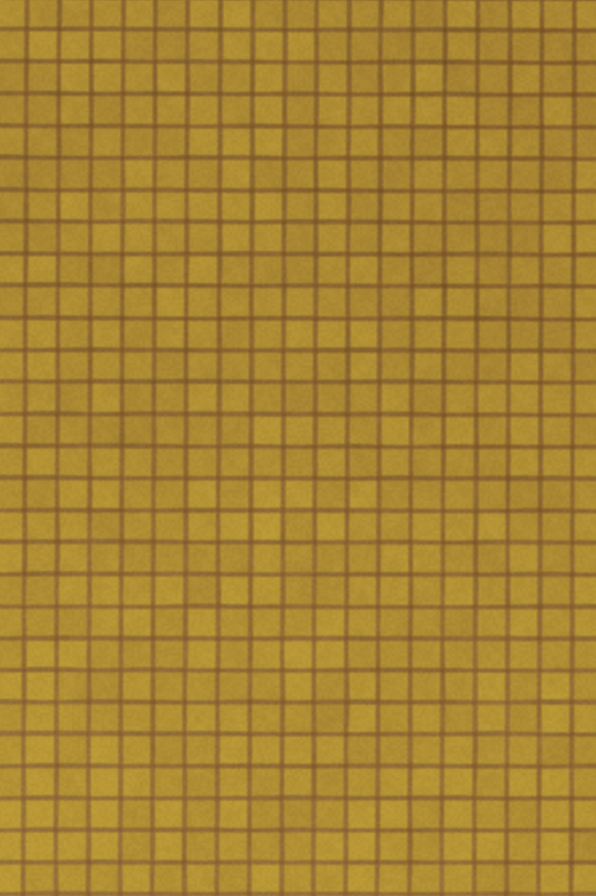
Give the GLSL for this pattern, as a Shadertoy shader.

```glsl
// Small golden mosaic tiles divided by soft brown grout lines.
// A slightly leaning grid is measured by distance to the nearest line; hashed
// tile tints, cloudy shading and fine grain give the worn, uneven surface.

const vec2 PITCH = vec2(0.03596, 0.03576);   // tile spacing, canvas height = 1
const vec2 FIRST_LINE = vec2(0.0260, 0.0019);
const float GROUT_HALF_WIDTH = 0.0027;
const float GROUT_BLUR = 0.0023;

const vec3 GOLD = vec3(0.712, 0.582, 0.206);
const vec3 OCHRE = vec3(0.640, 0.505, 0.192);
const vec3 GROUT_DARK = vec3(0.475, 0.335, 0.150);
const vec3 GROUT_PALE = vec3(0.570, 0.425, 0.225);

float hash(vec2 p) {
    return fract(sin(dot(p, vec2(12.9898, 78.233))) * 43758.5453);
}

float valueNoise(vec2 p) {
    vec2 cell = floor(p);
    vec2 f = fract(p);
    f = f * f * (3.0 - 2.0 * f);
    float low = mix(hash(cell), hash(cell + vec2(1.0, 0.0)), f.x);
    float high = mix(hash(cell + vec2(0.0, 1.0)), hash(cell + vec2(1.0, 1.0)), f.x);
    return mix(low, high, f.y);
}

float cloud(vec2 p) {
    float sum = 0.0;
    float weight = 0.5;
    for (int octave = 0; octave < 3; octave++) {
        sum += weight * valueNoise(p);
        p = p * 2.1 + 17.3;
        weight *= 0.5;
    }
    return sum / 0.875;
}

// Slight lean of the columns and drift of the rows
vec2 leaningGrid(vec2 p) {
    return p - FIRST_LINE - vec2(0.0040 * p.y, -0.0030 * p.x * p.y);
}

// Coverage of the nearest grout line along one axis, with a little misplacement
float groutLine(float position, float pitch, float along, float seed, float blur) {
    float index = floor(position / pitch + 0.5);
    float bend = valueNoise(vec2(along * 18.0, index * 7.0 + seed)) - 0.5;
    float shift = 0.0011 * (hash(vec2(index, seed)) - 0.5) + 0.0010 * bend;
    float d = abs(position - index * pitch - shift);
    float halfWidth = GROUT_HALF_WIDTH + 0.0007 * bend;
    return 1.0 - smoothstep(halfWidth - blur, halfWidth + blur, d);
}

vec3 tileColor(vec2 cell, vec2 p, float shade) {
    float tint = hash(cell + 3.7);
    float blotch = cloud(p * 55.0);
    float age = shade + 0.55 * (tint - 0.5) + 0.50 * (blotch - 0.5);
    return mix(GOLD, OCHRE, clamp(age, -0.2, 1.1));
}

vec3 groutColor(vec2 p, float shade) {
    float pale = 1.0 - shade + 0.5 * (cloud(p * 30.0 + 9.0) - 0.5);
    return mix(GROUT_DARK, GROUT_PALE, clamp(pale, 0.0, 1.0));
}

void mainImage(out vec4 fragColor, in vec2 fragCoord) {
    vec2 p = fragCoord / iResolution.y;
    vec2 uv = fragCoord / iResolution.xy;
    vec2 grid = leaningGrid(p);
    float blur = max(GROUT_BLUR, 0.75 / iResolution.y);

    // Broad light: brighter toward the lower left, duller toward the upper right
    float shade = 0.02 + 0.42 * smoothstep(0.0, 0.9, uv.y) + 0.20 * uv.x;
    shade += 0.35 * (cloud(p * 5.0) - 0.5);

    // Tiles, then the two sets of grout lines
    vec3 color = tileColor(floor(grid / PITCH), p, shade);
    float column = groutLine(grid.x, PITCH.x, p.y, 1.3, blur);
    float row = groutLine(grid.y, PITCH.y, p.x, 5.9, blur);
    float cover = 1.0 - (1.0 - 0.88 * column) * (1.0 - 0.92 * row);
    vec3 grout = groutColor(p, shade) - 0.035 * column * row;
    color = mix(color, grout, cover);

    // Fine surface grain
    color += 0.035 * (valueNoise(p * 330.0) - 0.5) * vec3(1.0, 0.95, 0.7);

    fragColor = vec4(clamp(color, 0.0, 1.0), 1.0);
}
```
